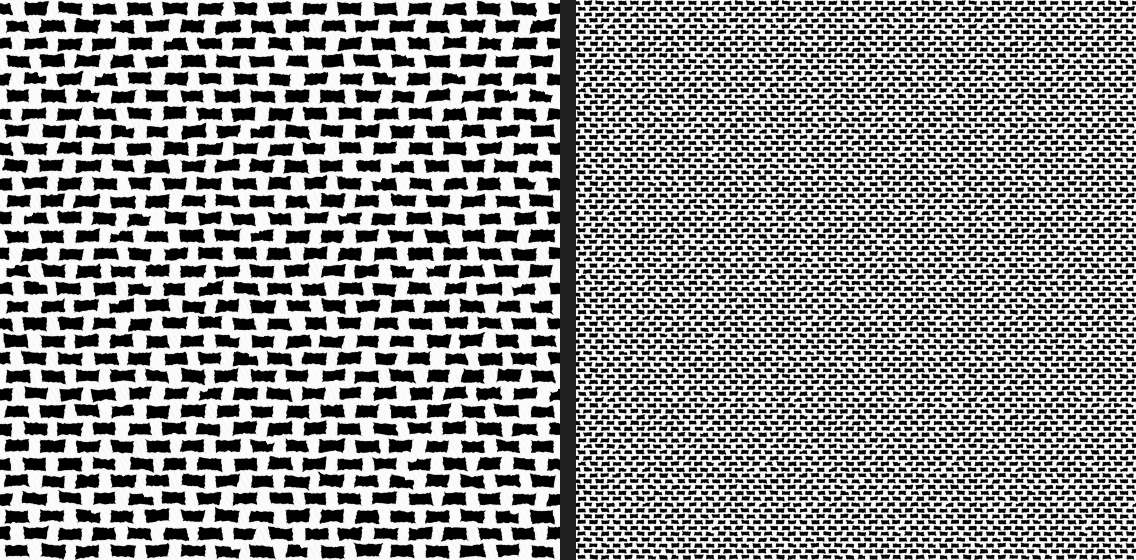
Left: one tile. Right: repeated 3 by 3.
Give the GLSL for this pattern, as a WebGL 2 fragment shader.

```glsl
#version 300 es
precision highp float;
// Tiling basket weave: ragged black blocks staggered behind white twisted rope.

#define GRID vec2(16.0, 32.0)        // blocks across, rows down
#define HALF_SIZE vec2(0.655, 0.333) // block half size, in row heights
#define JITTER 0.065                 // shift of each block side
#define TILT 0.10                    // slope of a block's long sides
#define LEAN 0.22                    // slant of a block's short sides
#define PINCH 0.055                  // narrowing at a block's waist
#define RAGGED 0.065                 // roughness of the outline
#define NOTCH_CHANCE 0.09            // share of blocks with a bitten corner
#define SOFTNESS 0.042               // half width of the soft edge
#define STRANDS vec2(96.0, 48.0)     // twist lines across and up the canvas
#define STRAND_DEPTH 0.045           // darkness of the twist lines

uniform vec2 u_resolution;
out vec4 fragColor;

const vec3 ROPE_WHITE = vec3(0.988);
const vec3 BLOCK_BLACK = vec3(0.0);

float hash(vec2 p) {
    return fract(sin(dot(p, vec2(127.1, 311.7))) * 43758.5453);
}

// Random value from -1 to 1, one channel per block property
float vary(vec2 id, float channel) {
    return 2.0 * hash(id + channel * vec2(37.3, 17.9)) - 1.0;
}

// Smooth one-dimensional noise along one side of a block
float sideNoise(float t, vec2 id, float side) {
    float cell = floor(t);
    float f = t - cell;
    f = f * f * (3.0 - 2.0 * f);
    return mix(vary(id, side + cell * 0.37), vary(id, side + (cell + 1.0) * 0.37), f);
}

float roughSide(float t, vec2 id, float side) {
    return RAGGED * (0.6 * sideNoise(t * 4.5, id, side)
                   + 0.4 * sideNoise(t * 10.0, id, side + 50.0));
}

// Value noise that wraps over the given whole period
float wrapNoise(vec2 p, vec2 period) {
    vec2 c = floor(p);
    vec2 f = p - c;
    f = f * f * (3.0 - 2.0 * f);
    vec2 a = mod(c, period);
    vec2 b = mod(c + 1.0, period);
    return mix(mix(hash(a), hash(vec2(b.x, a.y)), f.x),
               mix(hash(vec2(a.x, b.y)), hash(b), f.x), f.y);
}

// Signed distance to one uneven block, in row heights
float blockDistance(vec2 q, vec2 id) {
    q -= vec2(0.06, 0.04) * vec2(vary(id, 1.0), vary(id, 2.0));
    float tilt = vary(id, 3.0);
    q.y -= TILT * tilt * abs(tilt) * q.x;

    // Long sides flare towards the ends
    float flare = PINCH * (q.x * q.x / (HALF_SIZE.x * HALF_SIZE.x) - 0.4);
    float top = HALF_SIZE.y + flare + JITTER * 0.6 * vary(id, 4.0) + roughSide(q.x, id, 11.0);
    float bottom = HALF_SIZE.y + flare + JITTER * 0.6 * vary(id, 5.0) + roughSide(q.x, id, 23.0);

    // Short sides lean separately
    float right = HALF_SIZE.x + JITTER * vary(id, 6.0) + LEAN * vary(id, 7.0) * q.y
                + roughSide(q.y, id, 31.0);
    float left = HALF_SIZE.x + JITTER * vary(id, 8.0) + LEAN * vary(id, 9.0) * q.y
               + roughSide(q.y, id, 43.0);

    // Occasional bite out of an upper corner
    float bite = step(hash(id + 71.3), NOTCH_CHANCE);
    float facing = sign(vary(id, 10.0));
    top -= bite * 0.2 * smoothstep(0.0, 0.12, q.x * facing - 0.12);

    return max(max(q.y - top, -q.y - bottom), max(q.x - right, -q.x - left));
}

// Nearest block among the neighbouring staggered cells
float weaveDistance(vec2 uv) {
    vec2 p = uv * GRID;
    float nearest = 10.0;
    for (int j = -1; j <= 1; j++) {
        float row = floor(p.y) + float(j);
        float stagger = 0.5 * mod(row, 2.0);
        for (int i = -1; i <= 1; i++) {
            float column = floor(p.x + stagger) + float(i);
            vec2 center = vec2(column + 0.5 - stagger, row + 0.5);
            vec2 q = (p - center) * vec2(GRID.y / GRID.x, 1.0);
            nearest = min(nearest, blockDistance(q, mod(vec2(column, row), GRID)));
        }
    }
    return nearest;
}

// White rope with faint twisted strands
vec3 ropeColor(vec2 uv, float gap) {
    float warp = wrapNoise(uv * GRID * 2.0, GRID * 2.0);
    float phase = fract(dot(uv, STRANDS) + 0.5 * warp);
    float groove = 1.0 - smoothstep(0.0, 0.24, abs(phase - 0.5));
    float fade = wrapNoise(uv * GRID.y + 0.5, GRID.yy);
    float contact = 0.02 * (1.0 - smoothstep(0.0, 0.15, gap));
    return ROPE_WHITE - STRAND_DEPTH * groove * fade - contact;
}

void main() {
    vec2 uv = gl_FragCoord.xy / u_resolution;
    float d = weaveDistance(uv);
    float edge = max(SOFTNESS, 0.7 * GRID.y / u_resolution.y);
    vec3 color = mix(BLOCK_BLACK, ropeColor(uv, d), smoothstep(-edge, edge, d));
    fragColor = vec4(color, 1.0);
}
```
